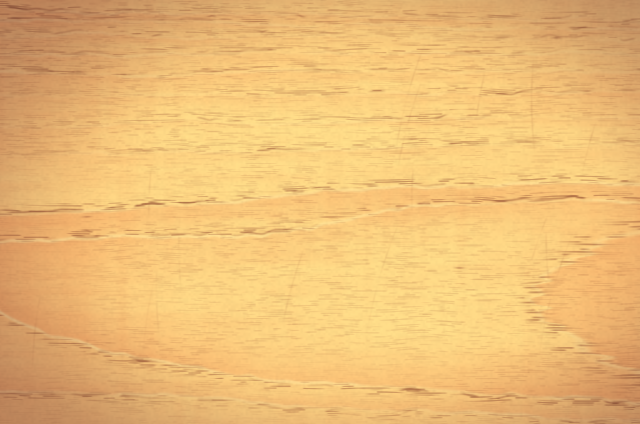
This texture is drawn by a Shadertoy shader. Its source:

```glsl
// Warm varnished wood board: long wavy growth seams, a cathedral arch at the
// right edge, fine broken pores, faint scratches and a brown vignette.
// Built from stretched value noise and distance to a few seam curves.

#define STRAW vec3(1.00, 0.865, 0.535)
#define AMBER vec3(0.97, 0.70, 0.425)
#define RIDGE vec3(1.00, 0.89, 0.60)
#define PORE vec3(0.62, 0.36, 0.23)
#define EDGE_SHADE vec3(0.75, 0.68, 0.76)
#define PORE_SCALE vec2(34.0, 210.0)
#define UPPER_SEAMS 8
#define SCRATCHES 16
#define FLECKS 9

float hash(vec2 p) {
    return fract(sin(dot(p, vec2(127.1, 311.7))) * 43758.5453);
}

float noise(vec2 p) {
    vec2 i = floor(p), f = fract(p);
    f = f * f * (3.0 - 2.0 * f);
    return mix(mix(hash(i), hash(i + vec2(1, 0)), f.x),
               mix(hash(i + vec2(0, 1)), hash(i + vec2(1, 1)), f.x), f.y);
}

float fbm(vec2 p) {
    float sum = 0.0, amp = 0.5;
    for (int i = 0; i < 4; i++) {
        sum += amp * noise(p);
        p = p * 2.03 + 17.3;
        amp *= 0.5;
    }
    return sum / 0.9375;
}

float line(float d, float width) {
    return exp(-d * d / (width * width));
}

// Thin broken dashes: each row is shifted at random along the grain
float dashes(vec2 p, vec2 scale, float low) {
    p.y += 0.008 * noise(p * vec2(9.0, 5.0));
    vec2 q = p * scale;
    float row = floor(q.y);
    float along = noise(vec2(q.x + 60.0 * hash(vec2(row, 3.0)), row));
    float f = fract(q.y);
    return smoothstep(low, low + 0.25, along) * 4.0 * f * (1.0 - f);
}

// x: amber tone on the far side, y: pale ridge, z: dark pores.
// side is +1 when the amber lies below the seam, -1 when above.
vec3 seam(vec2 p, float height, float side, float fade, float seed) {
    float wobble = 0.026 * (fbm(vec2(p.x * 4.5, seed)) - 0.5)
                 + 0.007 * (noise(vec2(p.x * 34.0, seed + 5.0)) - 0.5);
    float d = side * (p.y - height - wobble);
    float warm = (1.0 - smoothstep(-0.005, 0.005, d)) * exp(min(d, 0.0) / fade);
    float broken = smoothstep(0.30, 0.70, noise(vec2(p.x * 9.0, seed + 9.0)));
    float ridge = line(d, 0.0045) * mix(0.4, 1.0, broken);
    float cut = smoothstep(0.50, 0.85, noise(vec2(p.x * 27.0, seed + 21.0)));
    float pores = 0.7 * line(d - 0.006, 0.0028) * cut * (1.0 - 0.5 * broken);
    pores += 0.65 * line(d - 0.010, 0.011) * dashes(p + seed, PORE_SCALE, 0.5);
    return vec3(warm, ridge, pores);
}

// Pointed arch with ragged teeth, opening to the right
vec3 arch(vec2 p) {
    float dy = p.y - 0.29;
    float teeth = 0.05 * (noise(p * vec2(7.0, 95.0)) - 0.5)
                + 0.07 * (fbm(p * vec2(4.0, 16.0)) - 0.5);
    float d = (p.x - 1.28 - 8.6 * dy * dy + teeth) / sqrt(1.0 + 296.0 * dy * dy);
    float warm = smoothstep(-0.015, 0.015, d) * exp(-max(d, 0.0) * 2.5);
    float pores = 0.7 * line(d + 0.014, 0.024) * dashes(p + 3.0, vec2(24.0, 170.0), 0.5);
    return vec3(warm, 0.6 * line(d + 0.003, 0.007), pores);
}

// Faint long scratches, nearly upright
float scratches(vec2 p) {
    float sum = 0.0;
    for (int i = 0; i < SCRATCHES; i++) {
        float k = float(i);
        vec2 c = vec2(1.5 * hash(vec2(k, 1.0)), 0.2 + 0.6 * hash(vec2(k, 2.0)));
        vec2 q = p - c;
        float lean = 0.45 * hash(vec2(k, 3.0)) - 0.05;
        float reach = 0.06 + 0.10 * hash(vec2(k, 4.0));
        float span = 1.0 - smoothstep(0.5 * reach, reach, abs(q.y));
        float worn = noise(vec2(q.y * 40.0, k));
        sum += span * worn * line(q.x - lean * q.y - 0.5 * q.y * q.y, 0.0028);
    }
    return min(sum, 1.0);
}

// Isolated dark flecks, stretched along the grain
float flecks(vec2 p) {
    float sum = 0.0;
    for (int i = 0; i < FLECKS; i++) {
        float k = float(i);
        vec2 q = p - vec2(1.5 * hash(vec2(k, 11.0)), hash(vec2(k, 12.0)));
        q.y += 0.005 * (noise(p * 60.0) - 0.5);
        sum += exp(-dot(q * q, vec2(9000.0, 160000.0)));
    }
    return min(sum, 1.0);
}

void mainImage(out vec4 fragColor, in vec2 fragCoord) {
    vec2 uv = fragCoord / iResolution.xy;
    vec2 p = fragCoord / iResolution.y;

    // Two bold middle seams, two falling lower seams, the arch
    float rise = smoothstep(0.5, 1.1, p.x);
    vec3 s = seam(p, 0.432 + 0.020 * p.x + 0.062 * rise, 1.0, 0.10, 1.0);
    s = max(s, seam(p, 0.497 + 0.030 * p.x + 0.028 * smoothstep(0.45, 0.8, p.x), 1.0, 0.11, 2.0));
    s = max(s, seam(p, 0.135 - 0.055 * p.x + 0.135 * exp(-4.0 * p.x), -1.0, 0.08, 3.0));
    s = max(s, 0.7 * seam(p, 0.080 - 0.045 * p.x, -1.0, 0.03, 4.0));
    s = max(s, arch(p));

    // Finer seams, fading in and out, closer together toward the top
    for (int i = 0; i < UPPER_SEAMS; i++) {
        float k = float(i);
        float height = 0.628 + 0.078 * k - 0.004 * k * k + (0.020 - 0.006 * k) * p.x;
        float shown = mix(0.35, 1.0, noise(vec2(p.x * 3.0, k + 40.0)));
        s = max(s, shown * vec3(0.65, 0.6, 0.9) * seam(p, height, 1.0, 0.025, 10.0 + k));
    }

    // Broad tone: straw in the middle, amber outward and beside the seams
    float r = length((uv - vec2(0.55, 0.48)) * 2.0);
    float tone = 0.97 - 0.52 * s.x - 0.32 * smoothstep(0.4, 1.1, r);
    tone -= 0.16 * (1.0 - smoothstep(0.0, 0.35, uv.x));
    tone += 0.50 * (fbm(p * vec2(2.0, 9.0)) - 0.5);
    tone += (0.16 + 0.20 * uv.y) * (fbm(p * vec2(3.0, 55.0)) - 0.5);
    tone += 0.12 * (noise(p * vec2(45.0, 4.0)) - 0.5);
    vec3 color = mix(AMBER, STRAW, clamp(tone, 0.0, 1.0));

    // Fine detail
    float patches = smoothstep(0.3, 0.7, fbm(p * vec2(3.0, 9.0) + 4.0));
    float pores = dashes(p + 7.0, PORE_SCALE, 0.55)
                + 0.6 * dashes(p + 2.3, vec2(60.0, 157.0), 0.65);
    color = mix(color, RIDGE, 0.60 * s.y);
    color = mix(color, PORE, 0.15 * pores * mix(0.35, 1.0, patches));
    color = mix(color, PORE, 0.75 * min(s.z, 1.0));
    color = mix(color, PORE, 0.45 * flecks(p) + 0.13 * scratches(p));
    color *= 1.0 + 0.03 * (noise(p * 170.0) - 0.5);

    // Vignette
    color *= mix(vec3(1.0), EDGE_SHADE, smoothstep(0.74, 1.46, r));
    fragColor = vec4(clamp(color, 0.0, 1.0), 1.0);
}
```
